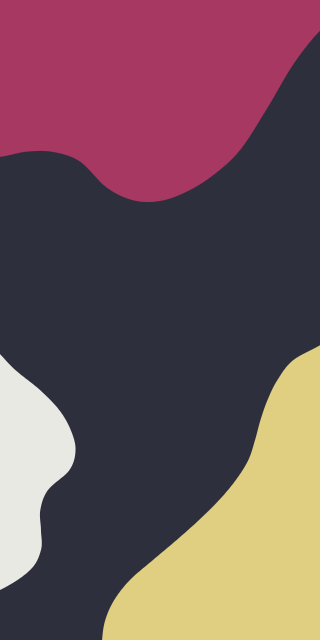
Reproduce this background procedurally as a Shadertoy shader.

```glsl
// Flat abstract background: three smooth organic blobs entering a dark field from its edges.

// Colours
const vec3 FIELD_COLOR = vec3(0.180, 0.184, 0.237);
const vec3 BERRY_COLOR = vec3(0.650, 0.220, 0.380);
const vec3 SAND_COLOR  = vec3(0.880, 0.810, 0.506);
const vec3 CHALK_COLOR = vec3(0.914, 0.914, 0.890);

// Edge profiles: evenly spaced heights, in canvas widths
const int KNOTS = 16;
const float BERRY_STEP = 1.0 / 12.0;
const float SIDE_STEP = 0.0625;
const float CHALK_START = 0.09375;

const float BERRY_EDGE[KNOTS] = float[KNOTS](
    1.510, 1.526, 1.525, 1.495, 1.414, 1.374, 1.372, 1.401,
    1.453, 1.531, 1.659, 1.799, 1.904, 1.970, 2.020, 2.060);
const float CHALK_EDGE[KNOTS] = float[KNOTS](
    -0.156, 0.000, 0.094, 0.128, 0.128, 0.126, 0.150, 0.217,
    0.236, 0.221, 0.185, 0.125, 0.048, -0.013, -0.083, -0.150);
const float SAND_EDGE[KNOTS] = float[KNOTS](
    0.319, 0.329, 0.357, 0.406, 0.478, 0.552, 0.622, 0.685,
    0.737, 0.776, 0.797, 0.814, 0.836, 0.867, 0.917, 1.021);

// Catmull-Rom curve through a profile; s is measured in knots
float profile(float knots[KNOTS], float s) {
    s = clamp(s, 0.0, float(KNOTS - 1));
    int i = min(int(s), KNOTS - 2);
    float t = s - float(i);
    float a = knots[max(i - 1, 0)];
    float b = knots[i];
    float c = knots[i + 1];
    float d = knots[min(i + 2, KNOTS - 1)];
    float linear = c - a;
    float square = 2.0 * a - 5.0 * b + 4.0 * c - d;
    float cubic = 3.0 * (b - c) + d - a;
    return b + 0.5 * t * (linear + t * (square + t * cubic));
}

// Antialiased coverage of the region where the field is positive
float coverage(float field) {
    float slope = length(vec2(dFdx(field), dFdy(field)));
    return clamp(0.5 + field / max(slope, 1e-5), 0.0, 1.0);
}

void mainImage(out vec4 fragColor, in vec2 fragCoord) {
    // The canvas spans one unit across and two units up
    vec2 p = fragCoord / iResolution.xy * vec2(1.0, 2.0);

    // Signed offsets from each edge
    float berry = p.y - profile(BERRY_EDGE, p.x / BERRY_STEP);
    float chalk = profile(CHALK_EDGE, (p.y - CHALK_START) / SIDE_STEP) - p.x;
    float sand  = p.x - profile(SAND_EDGE, p.y / SIDE_STEP);

    // Layer the blobs over the field
    vec3 color = FIELD_COLOR;
    color = mix(color, BERRY_COLOR, coverage(berry));
    color = mix(color, CHALK_COLOR, coverage(chalk));
    color = mix(color, SAND_COLOR, coverage(sand));
    fragColor = vec4(color, 1.0);
}
```
